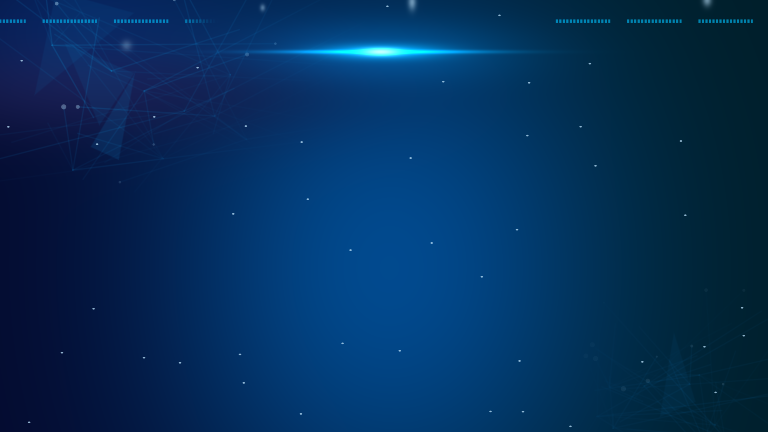
Give the GLSL for this background, as a Shadertoy shader.

```glsl
const vec3 NAVY = vec3(0.015, 0.035, 0.175);
const vec3 TEAL_BLACK = vec3(0.0, 0.115, 0.155);
const vec3 CORE_BLUE = vec3(0.005, 0.295, 0.57);
const vec3 PLUM = vec3(0.11, 0.085, 0.26);
const vec3 LINE_BLUE = vec3(0.04, 0.42, 0.68);
const vec3 CYAN = vec3(0.0, 0.72, 0.95);
const vec3 PALE = vec3(0.70, 0.85, 0.95);

float hash(float n) { return fract(sin(n * 12.9898) * 43758.5453); }
vec2 hash2(float n) { return vec2(hash(n), hash(n + 37.7)); }

// Gaussian falloff with separate radii
float glow(vec2 p, vec2 center, vec2 radius) {
    vec2 d = (p - center) / radius;
    return exp(-dot(d, d));
}

float dotMask(vec2 p, vec2 center, float radius, float px) {
    return 1.0 - smoothstep(radius - px * 0.5, radius + px * 0.5, length(p - center));
}

float segmentDistance(vec2 p, vec2 a, vec2 b) {
    vec2 pa = p - a, ba = b - a;
    return length(pa - ba * clamp(dot(pa, ba) / dot(ba, ba), 0.0, 1.0));
}

float edgeSide(vec2 p, vec2 a, vec2 b) {
    vec2 e = normalize(b - a), d = p - a;
    return e.x * d.y - e.y * d.x;
}

float facet(vec2 p, vec2 a, vec2 b, vec2 c, float px) {
    float turn = sign(edgeSide(c, a, b));
    float inside = min(edgeSide(p, a, b), min(edgeSide(p, b, c), edgeSide(p, c, a)) * 1.0);
    if (turn < 0.0) {
        inside = -max(edgeSide(p, a, b), max(edgeSide(p, b, c), edgeSide(p, c, a)));
    }
    return smoothstep(-px, px, inside);
}

// Fans of thin lines spreading from scattered hubs; y holds the nodes
vec2 network(vec2 p, vec2 origin, vec2 size, float seed, float px) {
    vec2 web = vec2(0.0);
    for (int i = 0; i < 54; i++) {
        float id = float(i) + seed;
        vec2 hub = origin + size * hash2(floor(float(i) / 6.0) + seed * 3.1) * 0.75;
        vec2 tip = origin + size * (hash2(id * 1.37) * 1.3 - 0.1);
        float line = 1.0 - smoothstep(0.0, 0.0008 + px, segmentDistance(p, hub, tip));
        web.x += line * mix(0.10, 0.38, hash(id + 5.0));
        if (i % 4 == 0) {
            web.y += dotMask(p, tip, mix(0.002, 0.006, hash(id + 9.0)), px) * 0.6;
        }
    }
    return min(web, vec2(1.0));
}

// One sparse, jittered speck per grid cell
float specks(vec2 p, float px) {
    const float CELL = 0.13;
    vec2 cell = floor(p / CELL);
    float id = cell.x + cell.y * 17.0 + 3.0;
    vec2 center = (cell + 0.1 + 0.8 * hash2(id)) * CELL;
    vec2 d = (p - center) * vec2(0.8, 1.15);
    return dotMask(d, vec2(0.0), 0.0022, px) * step(hash(id + 71.0), 0.38);
}

// Groups of fine vertical ticks
float tickBar(vec2 p, float start, float px) {
    const float PERIOD = 0.1651;
    const float TICK = 0.0081;
    float x = mod(p.x - start, PERIOD);
    float group = 1.0 - smoothstep(0.128 - px, 0.128 + px, x);
    float tick = abs(fract(x / TICK) - 0.5) * TICK;
    float ticks = 1.0 - smoothstep(0.0025 - px * 0.5, 0.0025 + px * 0.5, tick);
    float row = 1.0 - smoothstep(0.004 - px * 0.5, 0.004 + px * 0.5, abs(p.y - 0.951));
    return group * ticks * row;
}

vec3 backdrop(vec2 p) {
    vec3 color = mix(NAVY, TEAL_BLACK, smoothstep(0.1, 1.55, p.x));
    color = mix(color, CORE_BLUE, glow(p, vec2(0.90, 0.38), vec2(0.54, 0.67)) * 0.97);
    color = mix(color, PLUM, glow(p, vec2(0.22, 0.79), vec2(0.50, 0.115)) * 0.75);
    return color + vec3(0.01, 0.09, 0.17) * glow(p, vec2(0.16, 0.96), vec2(0.40, 0.20));
}

void mainImage(out vec4 fragColor, in vec2 fragCoord) {
    vec2 p = fragCoord / iResolution.y;
    float px = 1.0 / iResolution.y;
    vec3 color = backdrop(p);

    // Corner webs and translucent facets
    float upperFade = 1.0 - smoothstep(0.25, 0.95, length((p - vec2(0.0, 1.0)) * vec2(1.0, 1.5)));
    float lowerFade = 1.0 - smoothstep(0.1, 0.52, length(p - vec2(1.70, 0.0)));
    vec2 upper = network(p, vec2(0.0, 0.60), vec2(0.80, 0.44), 11.0, px);
    vec2 lower = network(p, vec2(1.38, -0.03), vec2(0.42, 0.30), 83.0, px);
    float upperFacets = facet(p, vec2(0.312, 0.83), vec2(0.275, 0.63), vec2(0.21, 0.66), px)
        + 0.7 * facet(p, vec2(0.15, 0.90), vec2(0.31, 0.83), vec2(0.23, 0.71), px)
        + 0.6 * facet(p, vec2(0.13, 1.02), vec2(0.31, 0.97), vec2(0.08, 0.78), px);
    float lowerFacet = facet(p, vec2(1.56, 0.23), vec2(1.528, 0.035), vec2(1.61, 0.07), px);
    color = mix(color, LINE_BLUE, upper.x * upperFade * 0.75 + upperFacets * 0.20);
    color = mix(color, LINE_BLUE, lower.x * lowerFade * 0.22 + lowerFacet * 0.08);
    color = mix(color, PALE, upper.y * upperFade * 0.7 + lower.y * lowerFade * 0.2);

    // Tick rows along the top
    float leftBars = tickBar(p, 0.097, px) * (1.0 - smoothstep(0.40, 0.51, p.x));
    float rightBars = tickBar(p, 1.285, px) * step(1.28, p.x);
    color = mix(color, CYAN, (leftBars + rightBars) * 0.65);

    // Horizontal light flare
    vec2 flare = vec2(0.882, 0.880);
    color += vec3(0.0, 0.13, 0.20) * glow(p, flare, vec2(0.30, 0.07));
    color += vec3(0.0, 0.45, 0.55) * glow(p, flare, vec2(0.13, 0.016));
    color += CYAN * 0.75 * glow(p, flare, vec2(0.23, 0.0045));
    color += vec3(0.75, 0.9, 0.8) * glow(p, flare, vec2(0.040, 0.008));

    // Soft drops at the top edge, then scattered specks
    float drops = glow(p, vec2(0.954, 0.995), vec2(0.009, 0.018))
        + glow(p, vec2(1.637, 1.0), vec2(0.010, 0.014))
        + 0.7 * glow(p, vec2(0.608, 0.982), vec2(0.006, 0.008))
        + 0.5 * glow(p, vec2(0.293, 0.895), vec2(0.012));
    color = mix(color, PALE, drops * 0.6);
    color = mix(color, PALE, specks(p, px) * 0.8);
    fragColor = vec4(clamp(color, 0.0, 1.0), 1.0);
}
```
